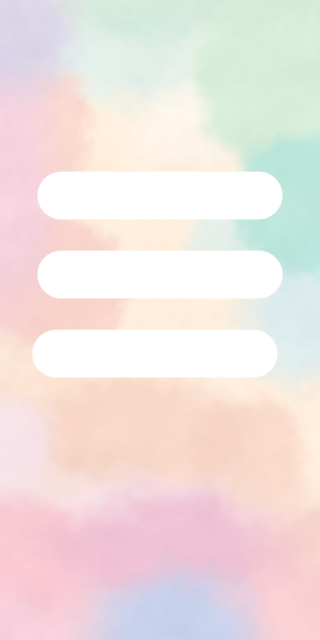
This background is drawn by a WebGL 1 fragment shader. Its source:

```glsl
precision highp float;
// Pastel watercolour washes with feathered edges behind three white rounded bars.
uniform vec2 u_resolution;

// Space is 1 wide and 2 high, origin at the lower left.
const vec3 CREAM = vec3(1.0, 0.935, 0.865);
const vec3 IVORY = vec3(0.99, 0.965, 0.93);
const vec3 LAVENDER = vec3(0.84, 0.82, 0.91);
const vec3 MIST = vec3(0.89, 0.94, 0.92);
const vec3 MINT = vec3(0.82, 0.92, 0.87);
const vec3 LEAF = vec3(0.84, 0.93, 0.85);
const vec3 TEAL = vec3(0.72, 0.90, 0.86);
const vec3 SKY = vec3(0.86, 0.925, 0.935);
const vec3 PINK = vec3(0.96, 0.82, 0.88);
const vec3 PEACH = vec3(0.965, 0.83, 0.775);
const vec3 CORAL = vec3(0.965, 0.815, 0.785);
const vec3 BLUSH = vec3(0.965, 0.89, 0.915);
const vec3 ROSE = vec3(0.925, 0.73, 0.82);
const vec3 CANDY = vec3(0.975, 0.775, 0.82);
const vec3 BLUE = vec3(0.77, 0.82, 0.93);

const float WARP_LARGE = 0.10;
const float WARP_FINE = 0.055;
const float GRAIN = 0.035;
const vec2 BAR_START = vec2(0.5, 1.389);
const vec2 BAR_HALF = vec2(0.383, 0.0745);
const float BAR_STEP = 0.247;
const float LAST_BAR_SHIFT = 0.016;

float hash(vec2 p) {
  vec3 q = fract(vec3(p.xyx) * 0.1031);
  q += dot(q, q.yzx + 33.33);
  return fract((q.x + q.y) * q.z);
}

float noise(vec2 p) {
  vec2 i = floor(p);
  vec2 f = fract(p);
  f = f * f * (3.0 - 2.0 * f);
  float low = mix(hash(i), hash(i + vec2(1.0, 0.0)), f.x);
  float high = mix(hash(i + vec2(0.0, 1.0)), hash(i + vec2(1.0)), f.x);
  return mix(low, high, f.y);
}

float fbm(vec2 p) {
  float sum = 0.0;
  float weight = 0.5;
  for (int i = 0; i < 4; i++) {
    sum += weight * noise(p);
    p = mat2(1.6, 1.2, -1.2, 1.6) * p + 7.3;
    weight *= 0.5;
  }
  return sum / 0.9375;
}

vec2 warp(vec2 p, float scale) {
  return vec2(fbm(p * scale + 11.0), fbm(p * scale + 47.0)) - 0.5;
}

// Lays an elliptical wash of pigment over the paper.
void wash(inout vec3 paint, vec2 p, vec2 center, vec2 radius, vec3 pigment, float feather, float strength) {
  float d = (length((p - center) / radius) - 1.0) * min(radius.x, radius.y);
  paint = mix(paint, pigment, strength * (1.0 - smoothstep(-feather, feather, d)));
}

float barDistance(vec2 p) {
  p.x -= clamp(p.x, BAR_HALF.y - BAR_HALF.x, BAR_HALF.x - BAR_HALF.y);
  return length(p) - BAR_HALF.y;
}

void main() {
  vec2 uv = gl_FragCoord.xy / u_resolution * vec2(1.0, 2.0);
  vec2 p = uv + WARP_LARGE * warp(uv, 5.0) + WARP_FINE * warp(uv, 24.0);
  vec3 paint = CREAM;

  // Cool upper washes
  wash(paint, p, vec2(0.62, 1.66), vec2(0.20, 0.19), IVORY, 0.12, 0.8);
  wash(paint, p, vec2(0.38, 1.82), vec2(0.30, 0.13), MIST, 0.06, 0.95);
  wash(paint, p, vec2(0.50, 2.01), vec2(0.38, 0.14), MINT, 0.06, 0.9);
  wash(paint, p, vec2(0.72, 1.28), vec2(0.12, 0.15), MIST, 0.04, 0.9);
  wash(paint, p, vec2(1.0, 1.04), vec2(0.25, 0.24), SKY, 0.09, 0.95);
  wash(paint, p, vec2(0.94, 1.75), vec2(0.32, 0.32), LEAF, 0.04, 0.95);
  wash(paint, p, vec2(0.96, 1.36), vec2(0.23, 0.22), TEAL, 0.045, 0.9);

  // Warm left side
  wash(paint, p, vec2(0.14, 1.57), vec2(0.14, 0.20), CORAL, 0.035, 0.75);
  wash(paint, p, vec2(0.14, 1.12), vec2(0.24, 0.21), CORAL, 0.04, 0.9);
  wash(paint, p, vec2(0.0, 1.46), vec2(0.15, 0.42), PINK, 0.07, 0.9);
  wash(paint, p, vec2(0.03, 1.90), vec2(0.18, 0.19), LAVENDER, 0.08, 0.85);

  // Peach middle
  wash(paint, p, vec2(0.12, 0.70), vec2(0.22, 0.20), PEACH, 0.10, 0.45);
  wash(paint, p, vec2(0.43, 0.62), vec2(0.33, 0.21), PEACH, 0.06, 0.85);
  wash(paint, p, vec2(0.78, 0.54), vec2(0.17, 0.22), PEACH, 0.045, 0.75);
  wash(paint, p, vec2(0.0, 0.58), vec2(0.15, 0.18), BLUSH, 0.06, 0.95);
  wash(paint, p, vec2(0.38, 0.37), vec2(0.46, 0.13), BLUSH, 0.06, 0.8);
  wash(paint, p, vec2(0.99, 0.27), vec2(0.16, 0.14), CORAL, 0.07, 0.8);

  // Rose and blue foot
  wash(paint, p, vec2(0.5, 0.0), vec2(0.75, 0.26), CANDY, 0.08, 0.75);
  wash(paint, p, vec2(0.06, 0.25), vec2(0.26, 0.19), CANDY, 0.06, 0.9);
  wash(paint, p, vec2(0.55, 0.29), vec2(0.33, 0.16), ROSE, 0.07, 0.8);
  wash(paint, p, vec2(0.08, 0.0), vec2(0.22, 0.11), PINK, 0.08, 0.7);
  wash(paint, p, vec2(0.54, 0.01), vec2(0.25, 0.19), BLUE, 0.08, 0.95);

  // Soft pigment and paper variation
  paint += GRAIN * (fbm(uv * 9.0) - 0.5) + 0.5 * GRAIN * (fbm(uv * 40.0) - 0.5);

  // Three capsule bars, the lowest set slightly left
  float pixel = 1.0 / u_resolution.x;
  for (int i = 0; i < 3; i++) {
    float row = float(i);
    vec2 center = BAR_START - vec2(LAST_BAR_SHIFT * step(1.5, row), BAR_STEP * row);
    paint = mix(paint, vec3(1.0), 1.0 - smoothstep(-pixel, pixel, barDistance(uv - center)));
  }
  gl_FragColor = vec4(clamp(paint, 0.0, 1.0), 1.0);
}
```
